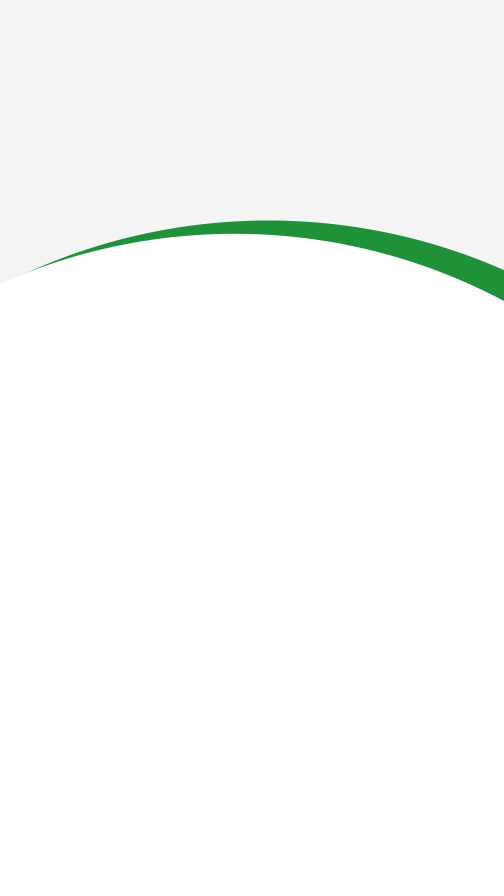
A Shadertoy shader for this background:

```glsl
const vec3 PALE_GRAY = vec3(0.957);
const vec3 LEAF_GREEN = vec3(0.122, 0.569, 0.224);
const vec3 WHITE = vec3(1.0);

// Signed distance to a circle, negative inside
float circleDistance(vec2 point, vec2 center, float radius) {
    return length(point - center) - radius;
}

// Coverage of a shape, softened over one pixel
float coverage(float dist, float pixelSize) {
    return clamp(0.5 - dist / pixelSize, 0.0, 1.0);
}

vec3 paintDisc(vec3 base, vec3 tint, vec2 point, vec2 center, float radius, float pixelSize) {
    float dist = circleDistance(point, center, radius);
    return mix(base, tint, coverage(dist, pixelSize));
}

void mainImage(out vec4 fragColor, in vec2 fragCoord) {
    // One unit is the canvas width
    float pixelSize = 1.0 / iResolution.x;
    vec2 point = fragCoord * pixelSize;

    // Two offset discs leave a tapering green crescent
    vec3 color = PALE_GRAY;
    color = paintDisc(color, LEAF_GREEN, point, vec2(0.5324, 0.1806), 1.1597, pixelSize);
    color = paintDisc(color, WHITE, point, vec2(0.4652, 0.1752), 1.1387, pixelSize);

    fragColor = vec4(color, 1.0);
}
```
